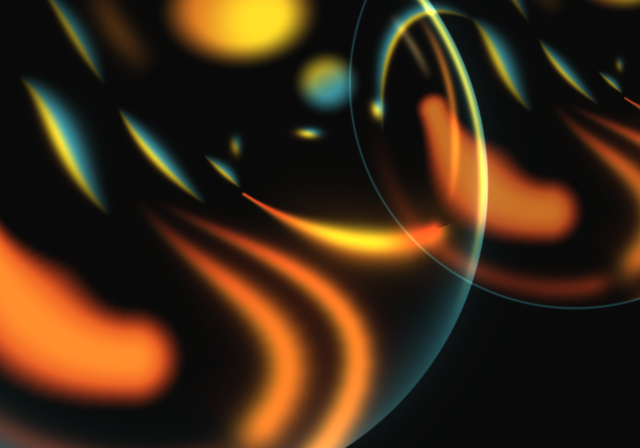
Write a WebGL 1 fragment shader that draws this background.

```glsl
precision highp float;
uniform vec2 u_resolution;

const vec3 NIGHT = vec3(0.036, 0.037, 0.036);
const vec3 EMBER = vec3(0.72, 0.20, 0.07);
const vec3 AMBER = vec3(0.84, 0.44, 0.10);
const vec3 FLAME = vec3(0.98, 0.52, 0.14);
const vec3 GOLD = vec3(0.99, 0.84, 0.13);
const vec3 TEAL = vec3(0.22, 0.60, 0.66);
const vec3 LENS_A = vec3(0.385, 0.589, 0.704); // upper disc edge: centre, radius
const vec3 LENS_B = vec3(1.283, 0.186, 0.502);
const vec2 LENS_A_CENTRE = vec2(0.385, 0.411);
const vec2 ECHO_OFFSET = vec2(1.020, -0.080);
const float ECHO_SCALE = 0.69;
const float ECHO_GAIN = 0.76;
const float STEPS = 18.0;

// Signed distance to a cubic curve, and the position along it
vec2 curve(vec2 p, vec2 a, vec2 b, vec2 c, vec2 d) {
  vec2 prev = a;
  vec2 nearest = vec2(1000.0, 0.0);
  for (float i = 1.0; i <= STEPS; i++) {
    float t = i / STEPS, s = 1.0 - t;
    vec2 next = s*s*s*a + 3.0*s*s*t*b + 3.0*s*t*t*c + t*t*t*d;
    vec2 e = next - prev, v = p - prev;
    float h = clamp(dot(v, e) / dot(e, e), 0.0, 1.0);
    float dist = length(v - e * h);
    if (dist < abs(nearest.x)) {
      float side = e.x * v.y - e.y * v.x < 0.0 ? -1.0 : 1.0;
      nearest = vec2(side * dist, (i - 1.0 + h) / STEPS);
    }
    prev = next;
  }
  return nearest;
}

float bell(float x) { return exp(-x * x); }

float oval(vec2 p, vec2 centre, vec2 radii) {
  return length((p - centre) / radii);
}

// Teal to gold to orange across a band
vec3 spectrum(float x) {
  vec3 c = mix(TEAL, GOLD, smoothstep(-0.7, 0.45, x));
  return mix(c, AMBER, smoothstep(0.5, 1.3, x));
}

// Tapered sliver with a spectral fringe
vec3 shard(vec2 c, float width) {
  float taper = sin(3.14159 * c.y);
  float x = c.x / (width * (0.25 + 0.75 * taper));
  return spectrum(x) * bell(x * (x < 0.0 ? 0.75 : 1.3)) * taper;
}

// Widening band with a warm halo
vec3 ribbon(vec2 c, float width) {
  float w = mix(0.25, 1.0, smoothstep(0.0, 0.75, c.y)) * width;
  float x = c.x / w;
  vec3 tone = mix(EMBER, AMBER, smoothstep(0.1, 0.65, c.y));
  tone = mix(tone, GOLD * 0.78, 0.35 * smoothstep(0.0, 1.0, x));
  float fade = smoothstep(0.0, 0.4, c.y);
  return fade * (tone * bell(x) + EMBER * 0.17 * bell(x * 0.42));
}

vec3 gleam(vec2 p, vec2 centre, vec2 radii) {
  vec2 q = (p - centre) / radii;
  return spectrum((q.y - q.x) * 0.6) * bell(length(q));
}

vec3 reflections(vec2 p) {
  // Large glowing lobe
  vec2 c = curve(p, vec2(-0.075, 0.47), vec2(0.0, 0.67), vec2(0.11, 0.80), vec2(0.297, 0.80));
  float r = mix(0.05, 0.125, smoothstep(0.0, 0.5, c.y)) - 0.03 * smoothstep(0.5, 1.0, c.y);
  float x = abs(c.x) / r;
  vec3 col = mix(FLAME, EMBER * 1.15, smoothstep(0.1, 1.05, x)) * (1.0 - smoothstep(0.55, 1.3, x));

  // Flowing ribbons
  c = curve(p, vec2(0.297, 0.428), vec2(0.428, 0.65), vec2(0.874, 0.725), vec2(0.49, 1.05));
  col += ribbon(c, 0.047) * (1.0 - smoothstep(0.88, 1.0, c.y));
  c = curve(p, vec2(0.335, 0.437), vec2(0.54, 0.576), vec2(1.08, 0.65), vec2(0.62, 1.12));
  col += ribbon(c, 0.036);
  c = curve(p, vec2(0.54, 1.00), vec2(0.37, 1.10), vec2(0.11, 1.04), vec2(-0.06, 0.92));
  col += EMBER * 0.75 * bell(c.x / 0.035) * smoothstep(0.0, 0.2, c.y) * (1.0 - 0.6 * c.y);

  // Bright crescent, crisp along its upper side
  c = curve(p, vec2(0.545, 0.433), vec2(0.68, 0.52), vec2(0.85, 0.58), vec2(0.97, 0.515));
  r = 0.004 + 0.036 * smoothstep(0.0, 0.65, c.y) - 0.014 * smoothstep(0.8, 1.0, c.y);
  x = c.x / r;
  vec3 tone = mix(EMBER * 1.2, GOLD, smoothstep(0.1, 0.5, c.y) * (1.0 - smoothstep(0.65, 0.95, c.y)));
  tone = mix(tone, AMBER, smoothstep(-0.1, 1.1, x));
  col += tone * bell(x * (x < 0.0 ? 1.4 : 1.0));
  col += AMBER * 0.20 * bell(c.x / 0.085) * smoothstep(0.0, 0.6, c.y);

  // Spectral slivers
  c = curve(p, vec2(0.045, 0.17), vec2(0.13, 0.24), vec2(0.14, 0.37), vec2(0.245, 0.48));
  col += 1.1 * shard(c, 0.030);
  c = curve(p, vec2(0.265, 0.24), vec2(0.30, 0.30), vec2(0.37, 0.385), vec2(0.46, 0.455));
  col += shard(c, 0.018);
  c = curve(p, vec2(0.08, -0.05), vec2(0.15, 0.04), vec2(0.19, 0.12), vec2(0.235, 0.19));
  col += 0.55 * shard(c, 0.018);
  c = curve(p, vec2(0.20, -0.06), vec2(0.24, 0.05), vec2(0.28, 0.10), vec2(0.34, 0.16));
  col += AMBER * 0.28 * bell(c.x / 0.032) * sin(3.14159 * c.y);
  c = curve(p, vec2(0.455, 0.345), vec2(0.49, 0.375), vec2(0.515, 0.395), vec2(0.537, 0.420));
  col += 0.8 * shard(c, 0.011);
  col += 0.55 * gleam(p, vec2(0.527, 0.325), vec2(0.012, 0.020));
  col += gleam(p, vec2(0.690, 0.297), vec2(0.024, 0.011));

  // Soft round lights
  float sun = 1.0 - smoothstep(0.55, 1.15, oval(p, vec2(0.535, 0.025), vec2(0.165, 0.118)));
  col += mix(GOLD, AMBER, smoothstep(0.2, 1.1, oval(p, vec2(0.59, 0.05), vec2(0.16, 0.14)))) * sun;
  float orb = 1.0 - smoothstep(0.35, 1.2, oval(p, vec2(0.73, 0.185), vec2(0.068, 0.065)));
  float blend = smoothstep(-0.05, 0.035, dot(p - vec2(0.73, 0.185), vec2(0.5, 0.85)));
  return col + mix(GOLD * 0.8, TEAL, blend) * orb * 0.9;
}

void main() {
  // Canvas heights, measured downward from the top
  vec2 p = gl_FragCoord.xy / u_resolution.y;
  p.y = 1.0 - p.y;
  float aa = 1.2 / u_resolution.y;
  float edgeA = length(p - LENS_A_CENTRE) - LENS_A.z;
  float edgeB = length(p - LENS_B.xy) - LENS_B.z;
  float insideA = 1.0 - smoothstep(-aa, aa, edgeA);
  float insideB = 1.0 - smoothstep(-aa, aa, edgeB);

  // Main reflections and their smaller echo
  vec3 col = NIGHT + reflections(p) * insideA;
  col += reflections((p - ECHO_OFFSET) / ECHO_SCALE) * ECHO_GAIN * insideB;

  // Arcs inside the overlap
  vec2 c = curve(p, vec2(0.855, 0.30), vec2(0.83, 0.09), vec2(0.91, -0.03), vec2(1.06, 0.045));
  col += 0.85 * shard(c, 0.015);
  c = curve(p, vec2(0.93, 0.03), vec2(1.0, 0.12), vec2(1.04, 0.28), vec2(1.003, 0.46));
  col += AMBER * 0.7 * bell(c.x / 0.009) * sin(3.14159 * c.y);
  c = curve(p, vec2(0.84, 0.28), vec2(0.86, 0.48), vec2(0.98, 0.58), vec2(1.15, 0.64));
  col += EMBER * 0.22 * bell(c.x / 0.022) * sin(3.14159 * c.y);
  c = curve(p, vec2(0.87, 0.03), vec2(0.91, 0.08), vec2(0.94, 0.13), vec2(0.96, 0.18));
  col += mix(AMBER, TEAL, 0.35) * 0.5 * bell(c.x / 0.010) * sin(3.14159 * c.y);
  col += gleam(p, vec2(0.843, 0.243), vec2(0.014, 0.020));

  // Bright rim that broadens into a teal veil, and a hairline rim
  float low = smoothstep(0.40, 0.90, p.y);
  float veil = exp(min(edgeA, 0.0) / mix(0.014, 0.055, low)) * insideA;
  col += TEAL * veil * mix(0.85, 0.42, low);
  col += GOLD * 0.75 * bell((edgeA + 0.012) / 0.008) * (1.0 - smoothstep(0.15, 0.75, p.y));
  col += TEAL * 0.07 * exp(-abs(edgeA) / 0.035) * step(0.0, edgeA);
  col += TEAL * 0.32 * bell(edgeB / max(0.0016, aa));

  gl_FragColor = vec4(clamp(col, 0.0, 1.0), 1.0);
}
```
